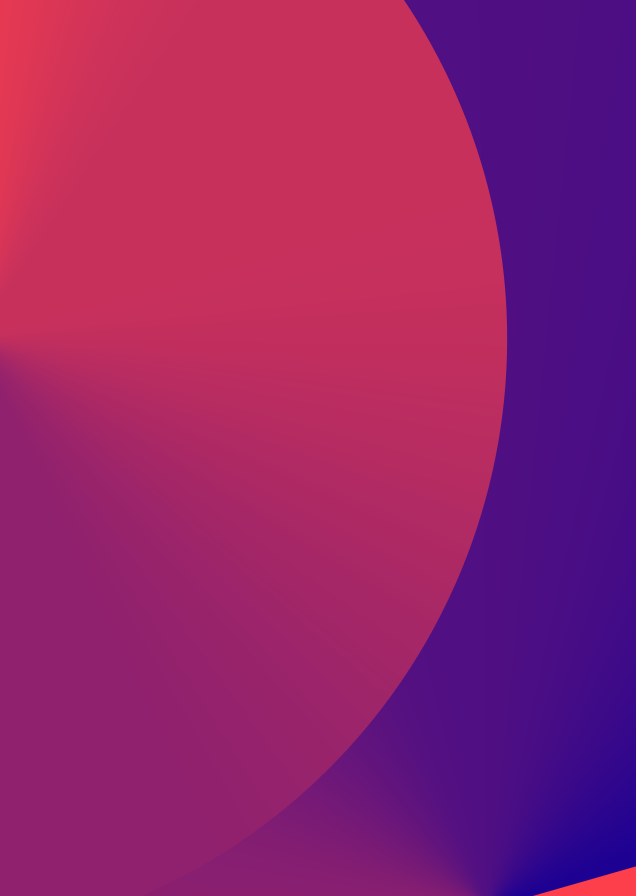
Give the GLSL for this background, as a Shadertoy shader.

```glsl
// A large disc with a conic red-to-violet sweep over a second conic sweep.
#define WARM vec3(1.0, 0.25, 0.29)
#define COOL vec3(0.10, 0.0, 0.58)
#define DISC_CENTER vec2(-0.112, 0.622)
#define DISC_RADIUS 0.678
#define DISC_PIVOT vec2(-0.029, 0.622)
#define BACK_PIVOT vec2(0.544, -0.0145)
#define SEAM_ANGLE 16.0

// Direction from a pivot, in degrees counterclockwise from the right
float angleAt(vec2 offset) {
    return degrees(atan(offset.y, offset.x));
}

// Position along the cool-to-warm ramp inside the disc
float discSweep(float angle) {
    return 0.51 + 0.25 * smoothstep(-75.0, 20.0, angle)
                + 0.15 * smoothstep(55.0, 95.0, angle);
}

// Position along the ramp behind the disc, above the seam
float backSweep(float angle) {
    return 0.237 * smoothstep(5.0, 95.0, angle)
         + 0.26 * smoothstep(95.0, 185.0, angle);
}

// Antialiased coverage of a signed distance, negative inside
float coverage(float dist, float pixel) {
    return clamp(0.5 - dist / pixel, 0.0, 1.0);
}

void mainImage(out vec4 fragColor, in vec2 fragCoord) {
    float pixel = 1.0 / iResolution.y;
    vec2 p = fragCoord * pixel;

    // Background sweep with its warm wedge below the seam
    vec2 fromBack = p - BACK_PIVOT;
    float ramp = backSweep(angleAt(fromBack));
    float seam = radians(SEAM_ANGLE);
    float seamDist = dot(fromBack, vec2(-sin(seam), cos(seam)));
    float wedge = coverage(seamDist, pixel) * step(0.0, fromBack.x);
    ramp = mix(ramp, 0.99, wedge);

    // Disc with its own sweep
    float discDist = length(p - DISC_CENTER) - DISC_RADIUS;
    float disc = discSweep(angleAt(p - DISC_PIVOT));
    ramp = mix(ramp, disc, coverage(discDist, pixel));

    fragColor = vec4(mix(COOL, WARM, ramp), 1.0);
}
```
